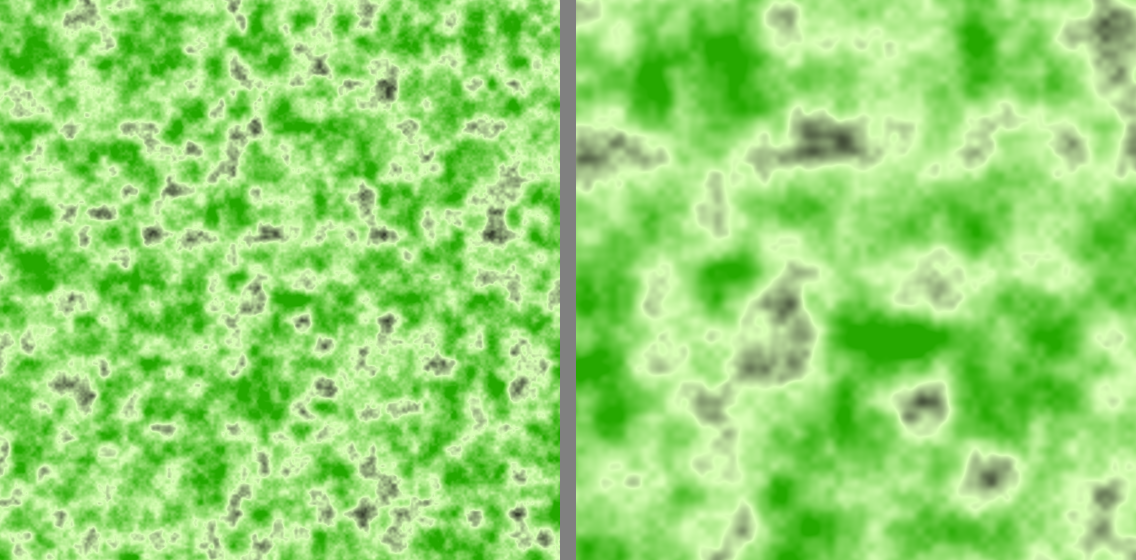
Left, the full canvas; right, a detail of the centre.
Write a WebGL 2 fragment shader that draws this texture.

```glsl
#version 300 es
precision highp float;

uniform vec2 u_resolution;
out vec4 fragColor;

const vec3 DEEP_GREEN = vec3(0.15, 0.66, 0.0);
const vec3 PALE_GREEN = vec3(0.85, 1.0, 0.71);
const float BASE_CELLS = 26.0;    // lattice cells across the canvas
const int OCTAVES = 4;
const float LACUNARITY = 2.0;
const float GAIN = 0.52;
const float LEVEL_MEAN = 0.67;    // 0 = deep green, 1 = pale crest
const float LEVEL_SPREAD = 0.33;  // standard deviation of the level
const float NOISE_DEVIATION = 0.2145;  // of one octave of value noise
const float SHADE_RATE = 1.05;    // darkening beyond the crest
const float DARKEST_SHADE = 0.25;

// Integer hash of a lattice point, 0 to 1
float hash(ivec2 cell, int seed) {
  uvec2 q = uvec2(cell) * uvec2(1597u, 3571u) + uint(seed) * 7919u;
  uint h = (q.x ^ (q.y * 40503u)) * 747796u + 28913u;
  h = (h ^ (h >> 15)) * 739981u;
  h = (h ^ (h >> 13)) * 668265u;
  h ^= h >> 16;
  return float(h & 65535u) / 65535.0;
}

float valueNoise(vec2 p, int seed) {
  ivec2 cell = ivec2(floor(p));
  vec2 f = fract(p);
  vec2 blend = f * f * (3.0 - 2.0 * f);
  float low = mix(hash(cell, seed), hash(cell + ivec2(1, 0), seed), blend.x);
  float high = mix(hash(cell + ivec2(0, 1), seed), hash(cell + ivec2(1, 1), seed), blend.x);
  return mix(low, high, blend.y);
}

// Layered noise with zero mean and unit deviation
float cloudNoise(vec2 uv) {
  float sum = 0.0;
  float power = 0.0;
  float weight = 1.0;
  float cells = BASE_CELLS;
  for (int i = 0; i < OCTAVES; i++) {
    vec2 shift = vec2(0.37, 0.71) * float(i);
    sum += weight * (valueNoise(uv * cells + shift, i + 1) - 0.5);
    power += weight * weight;
    weight *= GAIN;
    cells *= LACUNARITY;
  }
  return sum / (NOISE_DEVIATION * sqrt(power));
}

// Green rises to a pale crest, then falls into grey shade
vec3 mossColor(float level) {
  vec3 green = mix(DEEP_GREEN, PALE_GREEN, clamp(level, 0.0, 1.0));
  float shade = 1.0 - SHADE_RATE * max(level - 1.0, 0.0);
  return green * max(shade, DARKEST_SHADE);
}

void main() {
  vec2 uv = gl_FragCoord.xy / u_resolution.y;
  float level = LEVEL_MEAN + LEVEL_SPREAD * cloudNoise(uv);

  // Average the color over the pixel to smooth the crest
  float halfStep = 0.25 * fwidth(level);
  vec3 color = 0.5 * (mossColor(level - halfStep) + mossColor(level + halfStep));
  fragColor = vec4(color, 1.0);
}
```
